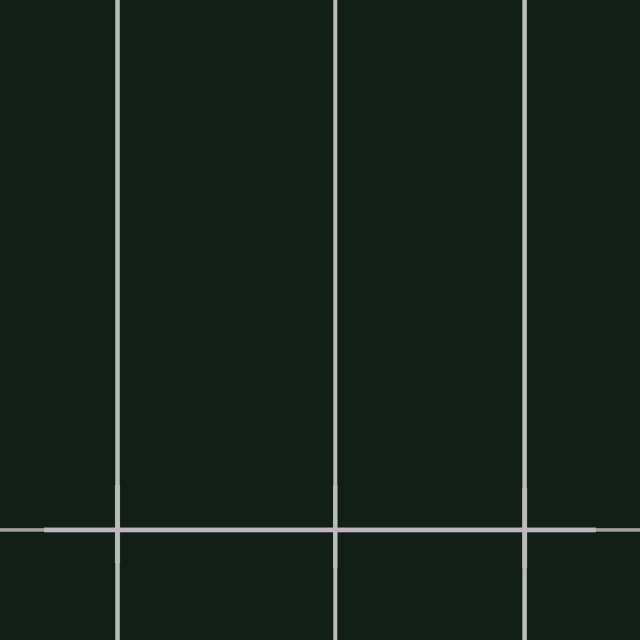
This pattern is drawn by a three.js fragment shader. Its source:

```glsl
// Draws three pale vertical bars and one horizontal rail on a dark green field.
// Each bar is a soft-edged distance band; it swells slightly near the rail,
// and the rail thins and dims towards both sides of the canvas.
varying vec2 vUv;

const vec3 FIELD_COLOR = vec3(0.070, 0.121, 0.094);
const vec3 BAR_COLOR = vec3(0.735, 0.740, 0.725);
const vec3 RAIL_COLOR = vec3(0.740, 0.715, 0.735);

// One component per bar: left, middle, right
const vec3 BAR_X = vec3(0.1836, 0.5239, 0.8197);
const vec3 BAR_HALF_WIDTH = vec3(0.0035, 0.0031, 0.0035);
const vec3 JOINT_TOP = vec3(0.242, 0.242, 0.238);
const vec3 JOINT_BOTTOM = vec3(0.120, 0.112, 0.112);
const float JOINT_SWELL = 0.0004;

const float RAIL_Y = 0.1720;
const float RAIL_HALF_WIDTH = 0.0037;
const float RAIL_END_HALF_WIDTH = 0.0028;
const float RAIL_END_OPACITY = 0.85;
const vec2 RAIL_SPAN = vec2(0.069, 0.931);

const float EDGE_SOFTNESS = 0.0011;

// Coverage of a band, given the distance from its centre line
float band(float dist, float halfWidth) {
  return 1.0 - smoothstep(halfWidth - EDGE_SOFTNESS, halfWidth + EDGE_SOFTNESS, dist);
}

// One inside the interval from low to high, with soft ends
float inside(float value, float low, float high) {
  return smoothstep(low - EDGE_SOFTNESS, low + EDGE_SOFTNESS, value)
       * (1.0 - smoothstep(high - EDGE_SOFTNESS, high + EDGE_SOFTNESS, value));
}

void main() {
  vec3 color = FIELD_COLOR;

  // Vertical bars, swollen around the joints
  for (int i = 0; i < 3; i++) {
    float joint = inside(vUv.y, JOINT_BOTTOM[i], JOINT_TOP[i]);
    float halfWidth = BAR_HALF_WIDTH[i] + JOINT_SWELL * joint;
    color = mix(color, BAR_COLOR, band(abs(vUv.x - BAR_X[i]), halfWidth));
  }

  // Horizontal rail with thinner, dimmer ends
  float core = inside(vUv.x, RAIL_SPAN.x, RAIL_SPAN.y);
  float railHalfWidth = mix(RAIL_END_HALF_WIDTH, RAIL_HALF_WIDTH, core);
  float rail = band(abs(vUv.y - RAIL_Y), railHalfWidth);
  color = mix(color, RAIL_COLOR, rail * mix(RAIL_END_OPACITY, 1.0, core));

  gl_FragColor = vec4(color, 1.0);
}
```
